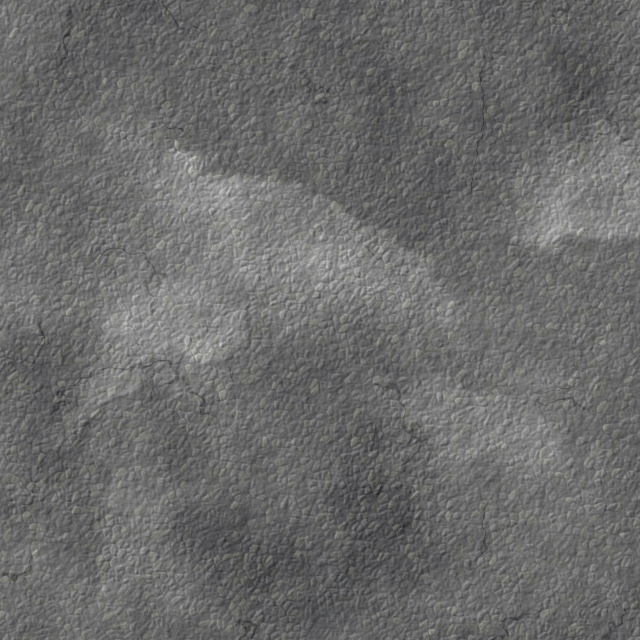
Write a WebGL 2 fragment shader that draws this texture.

```glsl
#version 300 es
precision highp float;

uniform vec2 u_resolution;
out vec4 fragColor;

#define BASE_GREY 0.43
#define STAIN_LIGHT 0.15
#define STAIN_DARK 0.09
#define STAIN_COUNT 7
#define STAIN_SIZE vec2(0.21, 0.085)
#define STAIN_WARP 0.2
#define MOTTLE 0.2
#define RELIEF 0.23
#define RELIEF_STEP 0.0021
#define PEBBLES 88.0
#define GRIT 115.0

vec2 hash2(vec2 p) {
    vec3 h = fract(p.xyx * vec3(0.1031, 0.1030, 0.0973));
    h += dot(h, h.yzx + 33.33);
    return fract((h.xx + h.yz) * h.zy);
}

mat2 rotation(float angle) {
    float c = cos(angle), s = sin(angle);
    return mat2(c, -s, s, c);
}

float noise(vec2 p) {
    vec2 cell = floor(p), f = fract(p);
    f = f * f * (3.0 - 2.0 * f);
    float low = mix(hash2(cell).x, hash2(cell + vec2(1, 0)).x, f.x);
    float high = mix(hash2(cell + vec2(0, 1)).x, hash2(cell + vec2(1, 1)).x, f.x);
    return mix(low, high, f.y);
}

// Layered noise, normalised to a mean of one half
float fbm(vec2 p, int octaves) {
    float sum = 0.0, total = 0.0, weight = 1.0;
    for (int i = 0; i < octaves; i++) {
        sum += weight * noise(p);
        total += weight;
        weight *= 0.55;
        p = rotation(0.65) * p * 2.03 + 19.7;
    }
    return sum / total;
}

// Cellular stones: x = distance to the border, yz = random values per stone
vec3 pebbles(vec2 p) {
    p += 0.006 * (noise(p * 45.0) - 0.5);
    p = rotation(0.9) * p * PEBBLES * vec2(0.8, 1.2);
    vec2 cell = floor(p), f = fract(p), id = cell;
    float nearest = 8.0, second = 8.0;
    for (int y = -1; y <= 1; y++)
    for (int x = -1; x <= 1; x++) {
        vec2 offset = vec2(x, y);
        float d = length(offset + hash2(cell + offset + 50.0) - f);
        if (d < nearest) {
            second = nearest;
            nearest = d;
            id = cell + offset;
        } else {
            second = min(second, d);
        }
    }
    return vec3(second - nearest, hash2(id + 211.0));
}

float surfaceHeight(vec2 p) {
    vec3 stone = pebbles(p);
    float dome = smoothstep(0.0, 0.45, stone.x) * (0.2 + 0.5 * stone.y);
    return 0.55 * dome + fbm(p * GRIT + 7.0, 3);
}

// Torn, elongated stains, crisp along one flank and fading on the other
float stains(vec2 p, vec2 start, float startAngle, float crispness) {
    vec2 warp = vec2(fbm(p * 5.0 + 3.0, 5), fbm(p * 5.0 + 31.0, 5)) - 0.5;
    float fray = fbm(p * 17.0 + 11.0, 4) - 0.5;
    float cover = 0.0;
    for (int i = 0; i < STAIN_COUNT; i++) {
        float n = float(i);
        float strength = fract(0.85 + n * 0.55);
        vec2 centre = fract(start + n * vec2(0.7549, 0.5698));
        vec2 q = rotation(startAngle + n * 2.146) * (p + STAIN_WARP * warp - centre);
        q /= STAIN_SIZE * mix(0.75, 1.3, strength);
        float fade = mix(0.9, crispness, smoothstep(-0.5, 0.6, q.y));
        float edge = length(q) - 1.0 + 0.5 * fray;
        cover = max(cover, strength * (1.0 - smoothstep(-fade, 0.35 * fade, edge)));
    }
    return cover * (1.0 + 1.2 * fray);
}

void main() {
    vec2 p = gl_FragCoord.xy / min(u_resolution.x, u_resolution.y);

    // Broad tones
    float light = stains(p, vec2(0.45, 0.61), -0.55, 0.16);
    float dark = stains(p, vec2(0.60, 0.24), 1.5, 0.4);
    float grey = BASE_GREY + MOTTLE * (fbm(p * 4.0 + 5.0, 5) - 0.5);
    grey += 0.5 * MOTTLE * (fbm(p * 22.0 + 43.0, 4) - 0.5);
    grey += STAIN_LIGHT * light - STAIN_DARK * dark * (1.0 - 0.8 * light);

    // Relief lit from the upper left
    vec2 toLight = RELIEF_STEP * normalize(vec2(-1.0, 0.8));
    float slope = surfaceHeight(p - toLight) - surfaceHeight(p + toLight);
    float roughness = 0.75 + 0.5 * fbm(p * 9.0 + 71.0, 3);
    grey += RELIEF * slope * roughness * (0.9 + 0.3 * light);

    // Tone of single stones, with a few pale ones
    vec3 stone = pebbles(p);
    float body = smoothstep(0.03, 0.25, stone.x);
    grey += body * (0.05 * (stone.y - 0.5) + 0.05 * smoothstep(0.9, 0.97, stone.z));
    grey -= 0.02 * (1.0 - body);

    // Sparse hairline cracks
    float seam = abs(fbm(p * 6.0 + 90.0, 5) - 0.5);
    float broken = smoothstep(0.52, 0.68, fbm(p * 8.0 + 27.0, 3));
    grey -= 0.1 * broken * (1.0 - smoothstep(0.002, 0.012, seam));

    // Warm stones and cool hollows
    float warm = body * smoothstep(0.7, 0.95, stone.z);
    float cool = 1.0 - smoothstep(0.28, 0.46, grey);
    vec3 color = vec3(grey) + warm * vec3(0.008, 0.006, -0.02);
    color += cool * vec3(-0.002, 0.0, 0.009);
    fragColor = vec4(clamp(color, 0.0, 1.0), 1.0);
}
```
